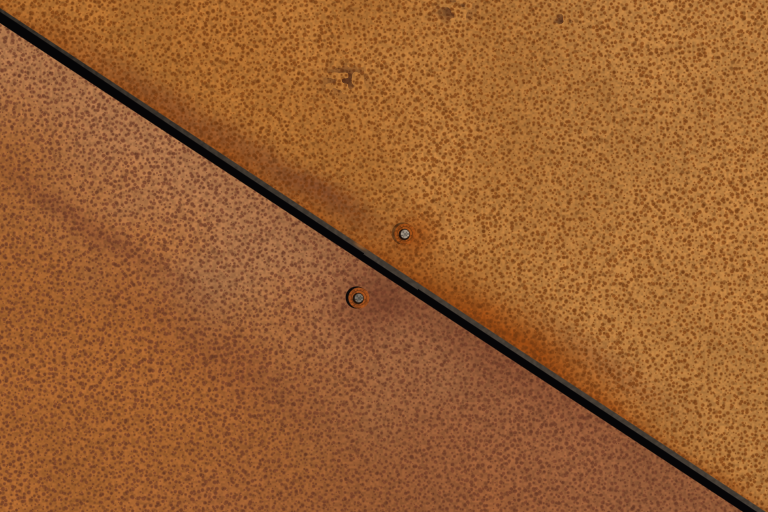
Write a WebGL 2 fragment shader that draws this texture.

```glsl
#version 300 es
precision highp float;
// Two rusted steel plates split by a diagonal dark seam, with one bolt on each plate.
// Plates are soft colour fields plus elliptical stains, covered by jittered cell specks;
// the seam and bolts are distance functions. Units: canvas height = 1.

uniform vec2 u_resolution;
out vec4 fragColor;

const vec2 SEAM_START = vec2(0.0, 0.9844);
const vec2 SEAM_DIR = vec2(0.8354, -0.5497);
const vec2 SEAM_NORMAL = vec2(0.5497, 0.8354);
const float SEAM_WIDTH = 0.0245;
const float LIP_WIDTH = 0.0095;
const vec2 JOINT = vec2(0.857, 0.985);      // span of the raised lip along the seam

const vec2 UPPER_BOLT = vec2(0.791, 0.543);
const vec2 LOWER_BOLT = vec2(0.701, 0.418);
const float WASHER_RADIUS = 0.0215;
const float HEAD_RADIUS = 0.0095;

const float SPECK_SCALE = 112.0;
const float FLAKE_SCALE = 62.0;

const vec3 OCHRE = vec3(0.71, 0.485, 0.25);
const vec3 AMBER = vec3(0.68, 0.43, 0.19);
const vec3 TAN = vec3(0.67, 0.455, 0.29);
const vec3 RUST = vec3(0.64, 0.385, 0.18);
const vec3 UMBER = vec3(0.56, 0.335, 0.205);
const vec3 ORANGE_STAIN = vec3(0.56, 0.25, 0.05);
const vec3 PURPLE_STAIN = vec3(0.44, 0.235, 0.15);
const vec3 SPECK_WARM = vec3(0.46, 0.23, 0.07);
const vec3 SPECK_COOL = vec3(0.42, 0.225, 0.15);
const vec3 BLACK = vec3(0.025, 0.02, 0.025);
const vec3 LIP = vec3(0.25, 0.22, 0.19);
const vec3 STEEL = vec3(0.58, 0.53, 0.47);

// Integer hash of a cell, two values in 0..1
vec2 hash2(vec2 cell) {
    uvec2 v = uvec2(ivec2(cell)) * 1664525u + 1013904223u;
    v.x += v.y * 1664525u;
    v.y += v.x * 1664525u;
    v ^= v >> 16u;
    v.x += v.y * 1664525u;
    v.y += v.x * 1664525u;
    v ^= v >> 16u;
    return vec2(v & 65535u) / 65535.0;
}

float noise(vec2 p) {
    vec2 i = floor(p), f = fract(p);
    f = f * f * (3.0 - 2.0 * f);
    return mix(mix(hash2(i).x, hash2(i + vec2(1, 0)).x, f.x),
               mix(hash2(i + vec2(0, 1)).x, hash2(i + vec2(1, 1)).x, f.x), f.y);
}

float fbm(vec2 p) {
    float sum = 0.0, amp = 0.5;
    for (int i = 0; i < 4; i++) {
        sum += amp * noise(p);
        p = p * 2.03 + 17.3;
        amp *= 0.5;
    }
    return sum;
}

// Scattered round specks, one per jittered cell; size is the mean radius in cells
float specks(vec2 p, float size, float soft) {
    vec2 cell = floor(p);
    float cover = 0.0;
    for (int y = -1; y <= 1; y++)
    for (int x = -1; x <= 1; x++) {
        vec2 c = cell + vec2(x, y);
        float r = size * (0.35 + 1.3 * hash2(c + 311.0).x);
        float dist = length(p - c - hash2(c));
        cover = max(cover, 1.0 - smoothstep(r - soft, r + soft, dist));
    }
    return cover;
}

float blob(vec2 p, vec2 center, vec2 radius) {
    vec2 q = (p - center) / radius;
    return exp(-dot(q, q));
}

float disc(vec2 p, float radius, float px) {
    return 1.0 - smoothstep(-px, px, length(p) - radius);
}

// Washer with a shadow crescent on its left and a worn steel head
vec3 bolt(vec3 col, vec2 p, float shade, vec3 washer, vec3 head, float px) {
    float grit = noise(p * 330.0 + 40.0);
    col = mix(col, BLACK, shade * disc(p + vec2(0.0045, -0.001), WASHER_RADIUS, px));
    col = mix(col, washer * (0.78 + 0.4 * grit), disc(p, WASHER_RADIUS - 0.001, px));
    float groove = abs(length(p) - 0.0145) - 0.0008;
    col = mix(col, washer * 0.6, 0.6 * (1.0 - smoothstep(-px, px, groove)));
    col = mix(col, BLACK, 0.8 * disc(p + vec2(0.0015, 0.001), HEAD_RADIUS + 0.0015, px));
    return mix(col, head * (0.6 + 0.7 * grit), disc(p, HEAD_RADIUS - 0.001, px));
}

void main() {
    vec2 p = gl_FragCoord.xy / u_resolution.y;
    float px = 0.8 / u_resolution.y;
    vec2 rel = p - SEAM_START;
    vec2 q = vec2(dot(rel, SEAM_DIR), dot(rel, SEAM_NORMAL));   // along, across the seam
    float cloud = fbm(p * 7.0 + 5.0);
    vec2 w = q + 0.03 * (vec2(fbm(p * 16.0), fbm(p * 16.0 + 60.0)) - 0.47);
    float upper = smoothstep(-px, px, q.y + 0.5 * SEAM_WIDTH);

    // Plate colours
    vec3 top = mix(AMBER, OCHRE, smoothstep(0.35, 1.3, p.x + 0.5 * (cloud - 0.5)));
    vec3 low = mix(TAN, RUST, smoothstep(0.08, 0.42, -q.y + 0.25 * (cloud - 0.5)));
    low = mix(low, UMBER, 0.75 * smoothstep(0.65, 1.25, q.x + 0.4 * (cloud - 0.5)));
    low = mix(low, RUST, 0.8 * blob(p, vec2(0.0, 0.67), vec2(0.14, 0.13)));

    // Stains along the seam and around the bolts
    float orange = 0.75 * blob(w, vec2(1.19, 0.018), vec2(0.24, 0.043))
        + 0.6 * blob(p, UPPER_BOLT + vec2(0.022, -0.003), vec2(0.04))
        + 0.5 * exp(-max(w.y, 0.0) / 0.014);
    float purple = 0.6 * blob(w, vec2(0.72, 0.045), vec2(0.14, 0.027))
        + 0.5 * blob(w, vec2(0.42, 0.018), vec2(0.26, 0.03))
        + 0.3 * blob(w, vec2(1.38, 0.07), vec2(0.15, 0.03));
    float lowPurple = 0.6 * blob(p, LOWER_BOLT + vec2(0.02, -0.015), vec2(0.075, 0.06))
        + 0.4 * blob(w, vec2(1.12, -0.035), vec2(0.38, 0.045))
        + 0.4 * blob(w, vec2(0.38, -0.26), vec2(0.22, 0.022))
        + 0.25 * blob(w, vec2(0.75, -0.33), vec2(0.26, 0.05));
    top = mix(top, PURPLE_STAIN, min(purple, 0.8));
    top = mix(top, ORANGE_STAIN, min(orange, 0.85));
    low = mix(low, PURPLE_STAIN, min(lowPurple, 0.8));
    vec3 col = mix(low, top, upper) * (0.93 + 0.15 * cloud);

    // Specks, larger flakes, dark pit clusters and grain
    vec3 speck = mix(SPECK_COOL, SPECK_WARM, upper);
    float stain = mix(lowPurple, orange + purple, upper);
    float soft = 0.12 + SPECK_SCALE * px * 0.5;
    float size = 0.25 + 0.08 * min(stain, 1.0) + 0.12 * (cloud - 0.5);
    col = mix(col, speck, 0.72 * specks(p * SPECK_SCALE, size, soft));
    float flakes = specks(p * FLAKE_SCALE + 90.0, 0.16, 0.12);
    col = mix(col, speck * 0.85, 0.4 * flakes);
    float pits = blob(p, vec2(0.674, 0.845), vec2(0.035, 0.025))
        + blob(p, vec2(0.889, 0.98), vec2(0.03, 0.02)) + blob(p, vec2(1.1, 0.96), vec2(0.015));
    col = mix(col, PURPLE_STAIN * 0.6, 0.8 * pits * smoothstep(0.5, 0.65, noise(p * 95.0)));
    col *= 0.9 + 0.2 * noise(p * 240.0);

    // Seam: black gap under a grey lip that brightens to the right
    float gap = smoothstep(-px, px, q.y + SEAM_WIDTH) * smoothstep(px, -px, q.y);
    float raised = step(JOINT.x, q.x) * step(q.x, JOINT.y);
    float lipWidth = LIP_WIDTH * mix(0.65, 1.0, smoothstep(0.0, 0.6, q.x)) + 0.002 * raised;
    vec3 lip = LIP * (0.65 + 0.3 * smoothstep(0.0, 1.1, q.x) + 0.25 * noise(p * 180.0));
    lip = mix(lip, RUST, 0.75 * blob(q, vec2(JOINT.x - 0.014, -0.002), vec2(0.014, 0.004)));
    vec3 seam = mix(BLACK, lip, smoothstep(-px, px, q.y + lipWidth));
    col = mix(col, seam, gap);

    col = bolt(col, p - UPPER_BOLT, 0.4, vec3(0.58, 0.29, 0.09), STEEL, px);
    col = bolt(col, p - LOWER_BOLT, 0.95, vec3(0.58, 0.29, 0.11), STEEL * 0.75, px);
    fragColor = vec4(col, 1.0);
}
```
